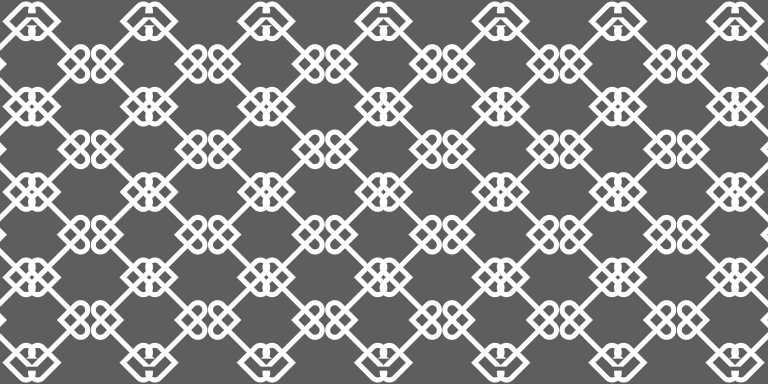
Give the GLSL for this pattern, as a WebGL 1 fragment shader.

```glsl
precision highp float;
// Interlaced knot trellis: white looped strands on a grey ground, open along top and bottom.

uniform vec2 u_resolution;

// Lengths are fractions of the canvas height.
const vec2 PERIOD = vec2(0.3052, 0.22222);
const float CENTER_SHIFT = -0.0013;
const float HALF_STROKE = 0.0066;
const float LOOP_RADIUS = 0.0185;
const float LOOP_REACH = 0.0190;     // straight run from strand crossing to loop
const float TIGHT_OFFSET = 0.0154;   // crossing to axis in the overlapping knot
const float WIDE_OFFSET = 0.5 * (PERIOD.x - PERIOD.y) - TIGHT_OFFSET;
const float EDGE_ROW = 2.0;          // knot row with loose ends, above and below center
const float EDGE_TIP = 0.0104;
const float GAP_MIDDLE = 0.0052;
const float GAP_HALF = 0.0156;
const vec3 GROUND = vec3(0.37);
const vec3 STRAND = vec3(0.995);

// Turns a position into distances across and along the loop's diagonal.
vec2 toDiagonal(vec2 p) {
  return vec2(p.x + p.y, p.y - p.x) * 0.70711;
}

// Two parallel strands joined by a half circle.
float loopDistance(vec2 d) {
  vec2 bend = vec2(d.x - LOOP_RADIUS, max(d.y - LOOP_REACH, 0.0));
  return abs(length(bend) - LOOP_RADIUS);
}

// One half knot: its loop and the diagonal that leads to the next knot.
float halfKnot(vec2 p) {
  vec2 d = toDiagonal(p);
  return min(abs(d.y), loopDistance(d));
}

// Half knot of an outer row, with its inner strands cut short.
float edgeHalfKnot(vec2 p, float outward) {
  vec2 d = toDiagonal(p);
  float gap = min(GAP_HALF - abs(outward - GAP_MIDDLE), LOOP_RADIUS - d.x);
  float ring = max(loopDistance(d), gap + HALF_STROKE);
  float link = abs(toDiagonal(vec2(p.x, -outward)).y);
  return min(ring, max(link, outward - EDGE_TIP + HALF_STROKE));
}

float trellis(vec2 p) {
  // Fold the plane into one quarter of a repeat.
  vec2 q = abs(mod(p + 0.5 * PERIOD, PERIOD) - 0.5 * PERIOD);
  vec2 right = vec2(q.x - TIGHT_OFFSET, q.y);
  vec2 left = vec2(-q.x - TIGHT_OFFSET, q.y);
  vec2 wide = 0.5 * PERIOD - q - vec2(WIDE_OFFSET, 0.0);

  float outward = abs(p.y) - EDGE_ROW * PERIOD.y;
  if (outward < -0.5 * PERIOD.y) {
    return min(halfKnot(wide), min(halfKnot(right), halfKnot(left)));
  }
  float edge = min(edgeHalfKnot(right, outward), edgeHalfKnot(left, outward));
  return outward > 0.0 ? edge : min(edge, halfKnot(wide));
}

void main() {
  vec2 p = (gl_FragCoord.xy - 0.5 * u_resolution) / u_resolution.y;
  p.x -= CENTER_SHIFT;
  float coverage = clamp((HALF_STROKE - trellis(p)) * u_resolution.y + 0.5, 0.0, 1.0);
  gl_FragColor = vec4(mix(GROUND, STRAND, coverage), 1.0);
}
```
